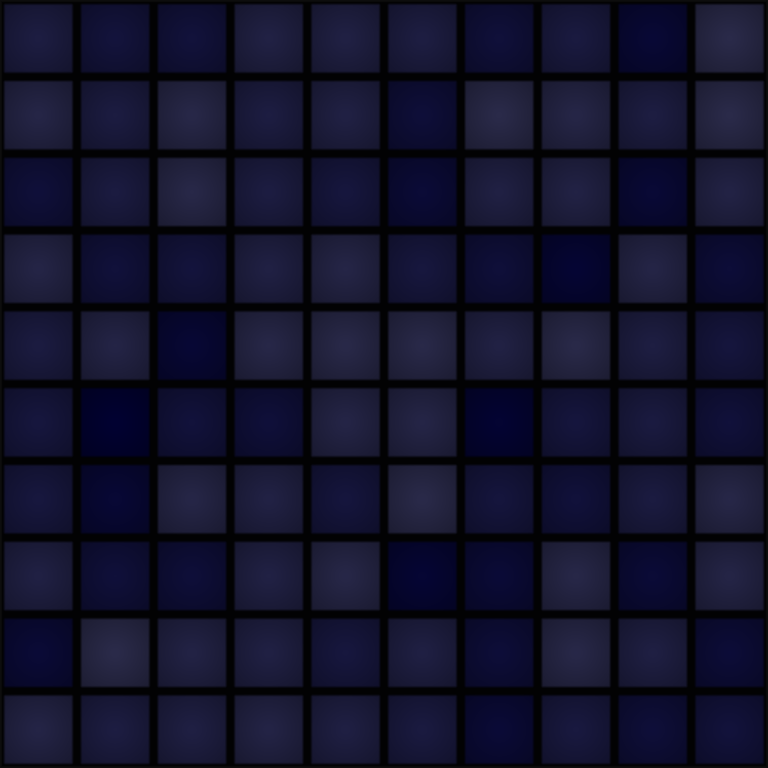
A three.js fragment shader for this pattern:

```glsl
// Dark glazed mosaic: a 10 by 10 grid of square navy tiles in near-black grout.
// Each tile hashes its own tint between deep blue and slate, and glows softly
// at its centre; a soft box distance cuts the grout lines.
varying vec2 vUv;

const float TILES = 10.0;

float hash(vec2 cell) {
  vec3 p = fract(vec3(cell.xyx) * 0.1031);
  p += dot(p, p.yzx + 33.33);
  return fract((p.x + p.y) * p.z);
}

// Signed distance to a square with slightly rounded corners
float squareDistance(vec2 p, float halfSize, float radius) {
  vec2 d = abs(p) - halfSize + radius;
  return length(max(d, 0.0)) + min(max(d.x, d.y), 0.0) - radius;
}

void main() {
  vec2 grid = vUv * TILES;
  vec2 cell = mod(floor(grid), TILES);
  vec2 local = fract(grid) - 0.5;

  // Tint per tile, weighted towards the paler slate
  float paleness = pow(hash(cell + 7.0), 0.6);
  vec3 glaze = mix(vec3(0.0, 0.0, 0.19), vec3(0.17, 0.17, 0.29), paleness);

  // Glow fading from the centre to the corners
  glaze *= 1.0 - 0.56 * (sqrt(dot(local, local) + 0.004) - 0.063);

  // Grout, with a faint grey line around the whole panel
  vec2 toBorder = min(vUv, 1.0 - vUv);
  float border = 1.0 - smoothstep(0.001, 0.004, min(toBorder.x, toBorder.y));
  vec3 grout = mix(vec3(0.006, 0.006, 0.01), vec3(0.05), border);

  // Soft tile edge
  float edge = squareDistance(local, 0.445, 0.02);
  float tile = 1.0 - smoothstep(-0.025, 0.025, edge);
  gl_FragColor = vec4(mix(grout, glaze, tile), 1.0);
}
```
